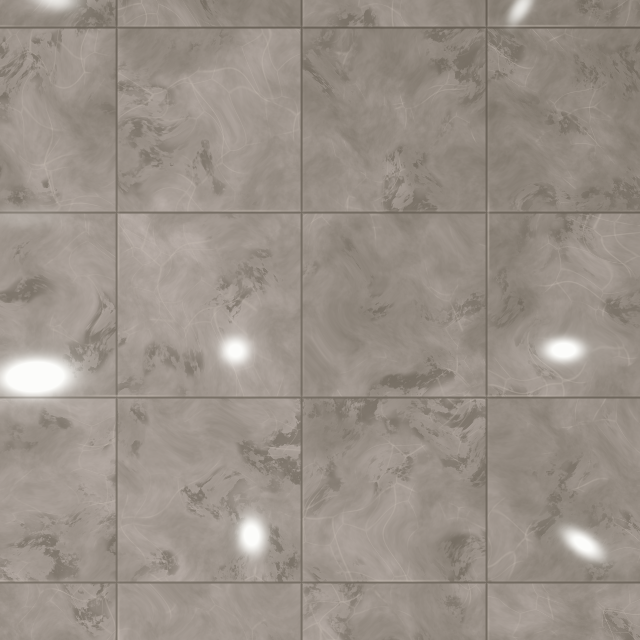
Give the GLSL for this texture, as a WebGL 2 fragment shader.

```glsl
#version 300 es
precision highp float;

uniform vec2 u_resolution;
out vec4 fragColor;

const float TILE_SIZE = 0.289;
const vec2 GRID_ORIGIN = vec2(0.1823, 0.0898);
const float GROUT_HALF_WIDTH = 0.0016;

const vec3 STONE_DARK = vec3(0.45, 0.42, 0.375);
const vec3 STONE_LIGHT = vec3(0.71, 0.67, 0.645);
const vec3 PATCH_TINT = vec3(0.40, 0.37, 0.325);
const vec3 VEIN_COLOR = vec3(0.77, 0.73, 0.69);
const vec3 GROUT_COLOR = vec3(0.43, 0.40, 0.36);
const vec3 LAMP_COLOR = vec3(0.99, 0.99, 0.98);

// Reflected lamps: centre and radii, then tilt and strength
const int LAMP_COUNT = 8;
const vec4 LAMPS[LAMP_COUNT] = vec4[](
    vec4(0.055, 0.411, 0.058, 0.030), vec4(0.368, 0.452, 0.023, 0.022),
    vec4(0.881, 0.453, 0.032, 0.019), vec4(0.393, 0.163, 0.022, 0.030),
    vec4(0.911, 0.150, 0.036, 0.017), vec4(0.085, 1.005, 0.038, 0.020),
    vec4(0.814, 0.988, 0.030, 0.013), vec4(0.040, 0.660, 0.060, 0.016));
const vec2 LAMP_STYLE[LAMP_COUNT] = vec2[](
    vec2(0.05, 1.4), vec2(0.0, 1.0), vec2(0.0, 1.1), vec2(0.1, 1.05),
    vec2(-0.6, 1.0), vec2(-0.2, 0.75), vec2(1.0, 0.75), vec2(0.0, 0.18));

vec2 hash2(vec2 p) {
    vec3 q = fract(p.xyx * vec3(0.1031, 0.1030, 0.0973));
    q += dot(q, q.yzx + 33.33);
    return fract((q.xx + q.yz) * q.zy);
}

mat2 rotation(float angle) {
    float c = cos(angle), s = sin(angle);
    return mat2(c, s, -s, c);
}

// Cellular noise: x = blended cell value, y = gap between the two nearest cells
vec2 cellular(vec2 p) {
    vec2 cell = floor(p), local = fract(p);
    float total = 0.0, weightSum = 0.0, nearest = 9.0, second = 9.0;
    for (int j = -1; j <= 1; j++)
    for (int i = -1; i <= 1; i++) {
        vec2 offset = vec2(i, j);
        vec2 seed = hash2(cell + offset);
        vec2 delta = offset + 0.15 + 0.7 * seed - local;
        float d2 = dot(delta, delta);
        float weight = exp(-7.0 * d2);
        total += weight * fract(seed.x * 7.3 + seed.y * 5.7);
        weightSum += weight;
        second = min(second, max(nearest, d2));
        nearest = min(nearest, d2);
    }
    return vec2(total / weightSum, sqrt(second) - sqrt(nearest));
}

float layeredCells(vec2 p, int octaves, float gain) {
    float sum = 0.0, amplitude = 1.0, norm = 0.0;
    for (int i = 0; i < octaves; i++) {
        sum += amplitude * cellular(p).x;
        norm += amplitude;
        amplitude *= gain;
        p = rotation(0.7) * p * 2.03 + 11.7;
    }
    return sum / norm;
}

vec2 sineWarp(vec2 p) {
    vec2 w = sin(p.yx * 3.1 + 1.7 * sin(p * 2.3));
    return w + 0.5 * sin(p.yx * 8.3 + w * 2.0) + 0.25 * sin(p.yx * 19.0 + p * 7.0);
}

float vein(vec2 p, float width) {
    return 1.0 - smoothstep(0.0, width, cellular(p).y);
}

// Mottled stone; p is in tile units, shifted to differ from tile to tile
vec3 stone(vec2 p, float tileTone, float light) {
    vec2 q = p + 0.07 * sineWarp(p);
    float clouds = layeredCells(q * 3.0, 5, 0.6);
    float blotch = layeredCells(q * 3.6 + 57.0, 3, 0.5);
    float speckle = layeredCells(q * 13.0 + 91.0, 4, 0.75);
    float tone = 0.62 + 0.75 * (clouds - 0.5) + 0.28 * (speckle - 0.5) + tileTone + light;
    vec3 color = mix(STONE_DARK, STONE_LIGHT, clamp(tone, 0.0, 1.15));
    float stain = smoothstep(0.50, 0.78, blotch) * smoothstep(0.42, 0.66, speckle);
    color = mix(color, PATCH_TINT, 0.6 * stain);
    float veins = vein(q * 2.6 + 23.0, 0.035) + 0.7 * vein(q * 5.5 + 41.0, 0.06);
    return mix(color, VEIN_COLOR, 0.32 * veins * smoothstep(0.45, 0.65, clouds));
}

// Soft elliptical reflection with a wider faint halo
float lampGlow(vec2 uv, vec4 lamp, vec2 style) {
    vec2 d = (uv - lamp.xy) * rotation(style.x) / lamp.zw;
    float d2 = dot(d, d);
    return style.y * (0.95 * exp(-d2 * (0.6 + 0.4 * d2)) + 0.16 * exp(-0.3 * d2));
}

void main() {
    vec2 uv = gl_FragCoord.xy / u_resolution;
    float pixel = 1.0 / min(u_resolution.x, u_resolution.y);

    // Tile grid
    vec2 grid = (uv - GRID_ORIGIN) / TILE_SIZE;
    vec2 tile = floor(grid);
    vec2 toSeam = (fract(grid + 0.5) - 0.5) * TILE_SIZE;
    vec2 seed = hash2(tile + 17.0);

    // Room light: brighter lower left, dimmer upper right
    float light = 0.11 - 0.17 * uv.x - 0.16 * smoothstep(0.5, 1.0, uv.y);
    vec3 color = stone(fract(grid) + floor(seed * 60.0) + 5.0, 0.14 * (seed.x - 0.5), light);

    // Grout with a lit bevel that comes and goes along each seam
    vec2 bevel = 1.0 - smoothstep(vec2(0.0), vec2(0.0012 + pixel), abs(toSeam - 0.0028));
    vec2 shine = smoothstep(0.2, 1.0, sin(uv.yx * 15.0 + 1.7) * sin(uv.yx * 6.0 + uv * 9.0));
    float seam = min(abs(toSeam.x), abs(toSeam.y));
    float grout = 1.0 - smoothstep(-pixel, pixel, seam - GROUT_HALF_WIDTH);
    color = mix(color, GROUT_COLOR + 0.3 * light, 0.85 * grout);
    color = mix(color, VEIN_COLOR, dot(bevel, 0.08 + 0.4 * shine));

    // Lamp reflections
    float glow = 0.0;
    for (int i = 0; i < LAMP_COUNT; i++) glow += lampGlow(uv, LAMPS[i], LAMP_STYLE[i]);
    color = mix(color, LAMP_COLOR, min(glow, 1.0) * (1.0 - 0.3 * grout));

    fragColor = vec4(color, 1.0);
}
```
